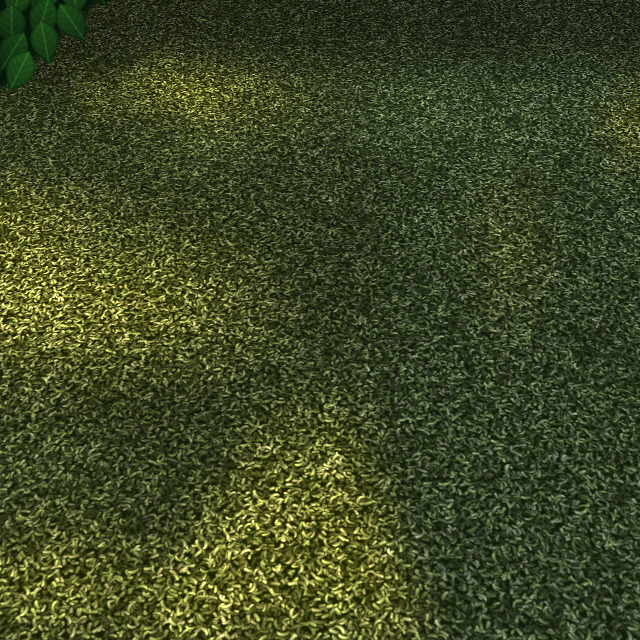
Write a Shadertoy shader that draws this texture.

```glsl
// Mown grass in perspective, dappled with warm sunlight, with a leafy corner.
#define BLADE_DENSITY 160.0
#define BLADE_WIDTH 0.47
#define HORIZON 1.9
#define DEPTH_STRETCH 2.0
#define LEAF_SIZE 0.045
#define SHADE_LOW vec3(0.075, 0.108, 0.038)
#define SHADE_HIGH vec3(0.56, 0.61, 0.43)
#define SUN_LOW vec3(0.13, 0.145, -0.02)
#define SUN_HIGH vec3(1.30, 1.27, 0.70)
#define LEAF_DARK vec3(0.02, 0.09, 0.03)
#define LEAF_LIGHT vec3(0.19, 0.44, 0.15)

vec3 hash3(vec2 p) {
    vec3 q = fract(vec3(p.xyx) * vec3(0.1031, 0.1030, 0.0973));
    q += dot(q, q.yxz + 33.33);
    return fract((q.xxy + q.yzz) * q.zyx);
}

mat2 rotation(float a) {
    float c = cos(a), s = sin(a);
    return mat2(c, -s, s, c);
}

// Soft elliptical pool of light
float glow(vec2 p, vec2 center, vec2 radius) {
    vec2 d = (p - center) / radius;
    return exp(-dot(d, d));
}

// Broad unevenness from layered sines
float waves(vec2 p) {
    float sum = 0.0, amp = 0.5;
    for (int i = 0; i < 4; i++) {
        sum += amp * sin(p.x + 1.3 * sin(p.y)) * cos(p.y - 0.7 * p.x);
        p = rotation(0.9) * p * 1.9 + 2.7;
        amp *= 0.55;
    }
    return sum;
}

// Cellular blades: x is brightness, y is a per-blade tint
vec2 blades(vec2 p) {
    vec2 cell = floor(p), best = vec2(0.0, 0.5);
    for (int j = -1; j <= 1; j++)
    for (int i = -1; i <= 1; i++) {
        vec2 id = cell + vec2(i, j);
        vec3 r = hash3(id), s = hash3(id + 71.7);
        vec2 q = rotation(s.x * 6.2832) * (p - id - r.xy);
        q.y += (s.z - 0.5) * q.x * q.x;
        float len = mix(0.1, 0.6, s.z);
        float along = clamp(q.x, -len, len);
        float d = length(q - vec2(along, 0.0));
        float shade = mix(0.2, 1.0, r.z * r.z) * (0.9 + 0.5 * along);
        float v = shade * (1.0 - smoothstep(0.0, BLADE_WIDTH, d));
        if (v > best.x) best = vec2(v, s.y);
    }
    return best;
}

float sunlight(vec2 p) {
    p += 0.014 * vec2(waves(p * 21.0), waves(p * 25.0 + 4.0));
    float sun = 0.68 * glow(p, vec2(0.28, 0.855), vec2(0.085, 0.04));
    sun += 0.30 * glow(p, vec2(0.39, 0.845), vec2(0.10, 0.05));
    sun += 0.36 * glow(p, vec2(0.14, 0.845), vec2(0.025, 0.025));
    sun += 0.42 * glow(p, vec2(0.99, 0.80), vec2(0.05, 0.06));
    sun += 0.22 * glow(p, vec2(0.80, 0.61), vec2(0.06, 0.12));
    // Left bank, with a firmer upper edge
    float bank = 0.60 * glow(p, vec2(0.0, 0.66), vec2(0.12, 0.09));
    bank += 0.78 * glow(p, vec2(0.03, 0.52), vec2(0.19, 0.11));
    bank += 0.55 * glow(p, vec2(0.25, 0.53), vec2(0.16, 0.10));
    sun += bank * (1.0 - smoothstep(0.68, 0.75, p.y));
    // Flaring beam in the foreground
    float right = mix(0.71, 0.58, clamp(p.y / 0.43, 0.0, 1.0));
    float left = mix(0.22, 0.44, clamp(p.y / 0.40, 0.0, 1.0));
    float beam = smoothstep(left - 0.09, left + 0.09, p.x)
               * (1.0 - smoothstep(right - 0.11, right + 0.02, p.x))
               * (1.0 - smoothstep(0.18, 0.48, p.y));
    sun += 0.85 * beam * smoothstep(-0.12, 0.10, p.y);
    sun += 0.72 * glow(p, vec2(0.08, 0.08), vec2(0.18, 0.09));
    return clamp(sun, 0.0, 1.0);
}

vec3 grass(vec2 p) {
    float z = 1.0 / (HORIZON - p.y);
    vec2 ground = vec2((p.x - 0.5) * z, DEPTH_STRETCH * z) * BLADE_DENSITY;
    vec2 upper = blades(ground + 200.0);
    vec2 under = blades(rotation(0.6) * ground * 1.25 + 431.0);
    vec2 blade = upper.x > under.x * 0.9 ? upper : under * vec2(0.9, 1.0);
    float sun = sunlight(p);
    float v = blade.x * (1.0 + 0.16 * waves(p * 14.0) + 0.30 * waves(ground * 0.55));
    vec3 shade = mix(SHADE_LOW, SHADE_HIGH, v);
    shade *= mix(vec3(1.02, 1.0, 0.88), vec3(0.95, 1.0, 1.02), smoothstep(0.2, 0.8, p.x));
    // Broad tone of the shaded ground
    shade *= 1.0 - 0.28 * smoothstep(0.85, 0.96, p.y);
    shade *= 1.0 + 0.32 * glow(p, vec2(0.31, 0.77), vec2(0.08, 0.04));
    shade *= 1.0 + 0.20 * glow(p, vec2(0.69, 0.82), vec2(0.16, 0.06));
    shade *= 1.0 + 0.18 * glow(p, vec2(0.04, 0.28), vec2(0.12, 0.08));
    shade *= 1.0 - 0.22 * glow(p, vec2(0.06, 0.90), vec2(0.12, 0.06));
    shade *= 1.0 - 0.12 * glow(p, vec2(0.23, 0.36), vec2(0.14, 0.05));
    shade *= 1.0 - 0.14 * glow(p, vec2(0.48, 0.58), vec2(0.10, 0.12));
    vec3 col = mix(shade, mix(SUN_LOW, SUN_HIGH, v), sun);
    return col * mix(vec3(0.95, 1.0, 0.86), vec3(1.06, 1.01, 1.14), blade.y);
}

// Overlapping pointed leaves hanging over the upper left
vec3 foliage(vec2 p, vec3 col) {
    float px = 1.0 / (iResolution.y * LEAF_SIZE);
    float reach = p.x + 1.1 * (1.0 - p.y);
    col = mix(LEAF_DARK, col, smoothstep(0.14, 0.17, reach));
    vec2 g = p / LEAF_SIZE, cell = floor(g);
    for (int j = 1; j >= -1; j--)
    for (int i = -1; i <= 1; i++) {
        vec2 id = cell + vec2(i, j);
        vec3 r = hash3(id + 19.0);
        vec2 center = id + 0.25 + 0.5 * r.xy, at = center * LEAF_SIZE;
        if (at.x + 1.1 * (1.0 - at.y) > 0.158) continue;
        vec2 q = rotation((r.z - 0.5) * 1.6) * (g - center) / 0.78;
        float edge = 0.62 * (1.0 - q.y * q.y) * (1.0 + 0.3 * q.y) - abs(q.x);
        float rib = 1.0 - smoothstep(0.015, 0.07, abs(q.x));
        float vein = pow(0.5 + 0.5 * cos(19.0 * (q.y - 0.8 * abs(q.x))), 8.0);
        float tone = 0.2 + 0.35 * r.x + 0.18 * q.y + 0.3 * rib + 0.13 * vein;
        tone *= mix(0.55, 1.0, smoothstep(0.0, 0.16, edge));
        float mask = smoothstep(-px, px, edge) * step(abs(q.y), 1.0);
        col = mix(col, mix(LEAF_DARK, LEAF_LIGHT, tone), mask);
    }
    return col;
}

void mainImage(out vec4 fragColor, in vec2 fragCoord) {
    vec2 p = fragCoord / iResolution.xy;
    vec3 col = foliage(p, grass(p));
    fragColor = vec4(clamp(col, 0.0, 1.0), 1.0);
}
```
